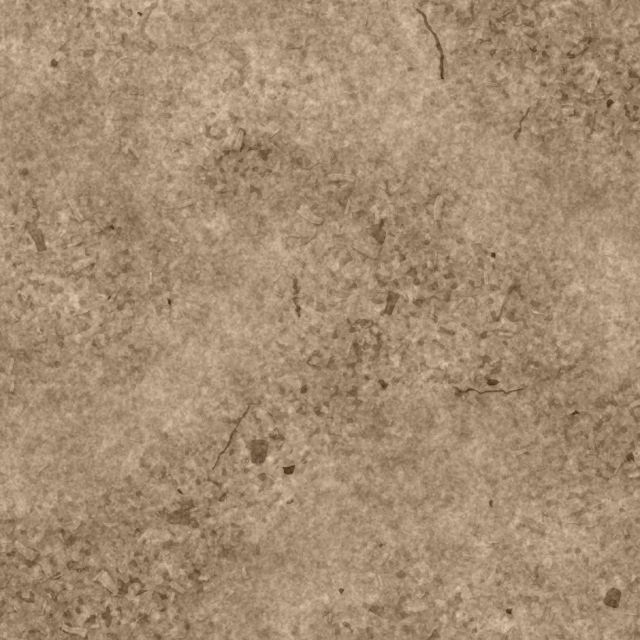
A WebGL 1 fragment shader for this texture:

```glsl
precision highp float;
// Dry trodden earth strewn with wood chips, twigs, pits and a few dark stones.
// Cellular noise at several scales gives the soil its mottling and grain;
// debris is one rounded-box shape scattered on jittered grids, in loose drifts.
uniform vec2 u_resolution;

vec3 hash3(vec2 cell) {
  vec3 q = fract(cell.xyx * vec3(0.1031, 0.1030, 0.0973));
  q += dot(q, q.yxz + 33.33);
  return fract((q.xxy + q.yzz) * q.zyx);
}

// Smooth cellular noise: random cell values blended by distance, about -0.5 to 0.5.
float mottle(vec2 p) {
  vec2 base = floor(p);
  float sum = 0.0;
  float weight = 0.0;
  for (int j = -1; j <= 1; j++) {
    for (int i = -1; i <= 1; i++) {
      vec2 cell = base + vec2(i, j);
      vec3 h = hash3(cell);
      vec2 d = p - cell - h.xy;
      float w = exp(-5.0 * dot(d, d));
      sum += w * (h.z - 0.5);
      weight += w;
    }
  }
  return sum / weight;
}

// Drifts where debris gathers, 0 to 1, from layered sines.
float drift(vec2 p) {
  float a = sin(9.0 * p.x + 2.5 * sin(7.0 * p.y + 1.0) + 4.0);
  float b = sin(12.0 * p.y - 5.0 * p.x + 2.0 * sin(8.0 * p.x));
  return 0.5 + 0.25 * (a + b);
}

float roundedBox(vec2 q, vec2 halfSize) {
  float r = 0.45 * min(halfSize.x, halfSize.y);
  vec2 b = abs(q) - halfSize + r;
  return min(max(b.x, b.y), 0.0) + length(max(b, 0.0)) - r;
}

// Lays one layer of debris over the tone; size is in grid cells.
float debris(float tone, vec2 p, float cells, float density, vec2 size,
             vec2 bodyRange, float shade) {
  p *= cells;
  vec2 base = floor(p);
  float aa = cells / u_resolution.y;
  float halo = min(0.0025 * cells, 0.06);
  for (int j = -1; j <= 1; j++) {
    for (int i = -1; i <= 1; i++) {
      vec2 cell = base + vec2(i, j);
      vec3 h = hash3(cell + cells * 1.7 + 20.0);
      vec3 k = hash3(cell + cells + 91.3);
      vec2 centre = cell + 0.2 + 0.6 * h.xy;
      float present = step(h.z, density * drift(centre / cells));

      // Turn, bend and taper the piece
      float c = cos(6.2832 * k.x);
      float s = sin(6.2832 * k.x);
      mat2 turn = mat2(c, s, -s, c);
      vec2 q = turn * (p - centre);
      vec2 halfSize = size * (0.5 + 0.7 * k.yz);
      q.y += (h.x - 0.5) * q.x * q.x;
      q.y *= 1.0 + 0.7 * (h.y - 0.5) * clamp(q.x / halfSize.x, -1.0, 1.0);
      float d = roundedBox(q, halfSize);

      // Light from the upper left, contact shadow on the far side
      float lit = clamp(dot(q / halfSize, turn * vec2(-0.5, 0.8)), -1.0, 1.0);
      tone -= present * shade * exp(-max(d, 0.0) / halo) * (0.55 - 0.45 * lit);
      float body = mix(bodyRange.x, bodyRange.y, fract(7.0 * k.x + k.z));
      body += 0.025 * lit + 0.015 * sin(7.0 * q.y / halfSize.y + 20.0 * h.x);
      body -= 0.4 * shade * smoothstep(-halo, 0.0, d);
      float cover = present * (1.0 - smoothstep(-aa, aa, d));
      tone = mix(tone, 0.3 * tone + body, cover);
    }
  }
  return tone;
}

void main() {
  vec2 p = gl_FragCoord.xy / u_resolution.y;
  vec2 ragged = 0.012 * vec2(mottle(p * 70.0 + 3.0), mottle(p * 70.0 + 140.0));
  float litter = drift(p + 4.0 * ragged);

  // Soil: broad pale and dark patches
  float tone = 0.10 * mottle(p * 6.0 + 11.0) + 0.08 * mottle(p * 14.0 + 31.0);
  tone += 0.07 * mottle((p + ragged) * 34.0 + 57.0) - 0.035 * (litter - 0.5);

  // Dark crumbs and pale grit, thickest in the drifts
  float crumb = mottle(p * 115.0 + 9.0);
  tone -= 0.12 * (0.2 + litter) * smoothstep(0.14, 0.4, crumb);
  tone += 0.07 * (0.3 + litter) * smoothstep(0.16, 0.4, -crumb);

  // Small chips below, then pits, twigs, stones and larger chips
  vec2 worn = p + 0.3 * ragged;
  tone = debris(tone, worn, 70.0, 0.35, vec2(0.35, 0.13), vec2(-0.03, 0.08), 0.08);
  tone = debris(tone, p + ragged, 16.0, 0.22, vec2(0.09, 0.07), vec2(-0.28, -0.10), 0.08);
  tone = debris(tone, p + 0.6 * ragged, 7.0, 0.28, vec2(0.35, 0.015), vec2(-0.22, -0.08), 0.08);
  tone = debris(tone, worn, 36.0, 0.32, vec2(0.40, 0.11), vec2(-0.02, 0.09), 0.11);
  tone = debris(tone, worn, 9.0, 0.12, vec2(0.14, 0.11), vec2(-0.20, -0.13), 0.06);
  tone = debris(tone, worn, 20.0, 0.17, vec2(0.38, 0.15), vec2(0.0, 0.10), 0.13);

  // Fine grain over everything
  tone += 0.07 * mottle(p * 90.0 + 17.0) + 0.09 * mottle(p * 170.0 + 5.0);
  tone += 0.11 * mottle(p * 300.0 + 23.0);

  vec3 earth = vec3(0.648, 0.558, 0.453);
  vec3 color = earth + tone * vec3(1.0, 1.0, 0.97);
  gl_FragColor = vec4(clamp(color, 0.0, 1.0), 1.0);
}
```
